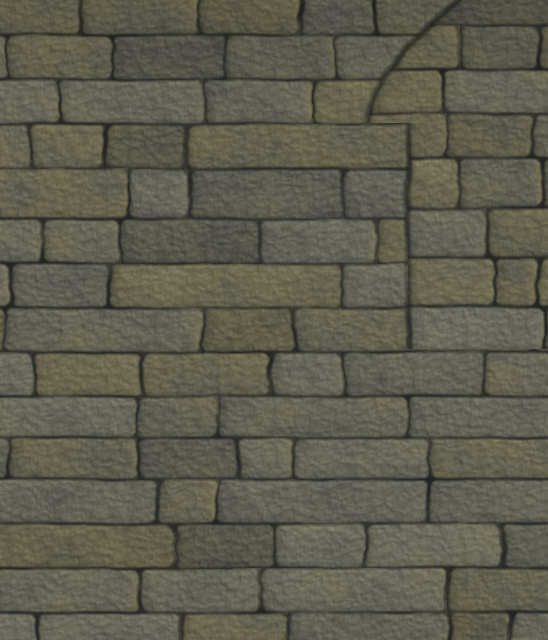
Write a Shadertoy shader that draws this texture.

```glsl
// Weathered wall of coursed grey and olive stones with a curved old seam at upper right.
// Courses come from a gently warped row grid, stone ends from jittered cells per row;
// cellular noise gives the rough faces, layered sines the stains and uneven joints.

const float COURSE_HEIGHT = 0.0694;
const float FIRST_JOINT = 0.043;
const float STONE_PITCH = 0.165;
const float END_JITTER = 0.66;
const float MERGE_CHANCE = 0.13;
const float SEAM_FOOT = 0.455;
const float SEAM_BEND = 0.808;

const vec3 GREY_STONE = vec3(0.398, 0.397, 0.360);
const vec3 OLIVE_STONE = vec3(0.402, 0.388, 0.298);
const vec3 DARK_JOINT = vec3(0.140, 0.140, 0.135);
const vec3 WARM_EDGE = vec3(0.56, 0.52, 0.36);

float hash(vec2 p) {
    vec3 q = fract(vec3(p.xyx) * 0.1031);
    q += dot(q, q.yzx + 33.33);
    return fract((q.x + q.y) * q.z);
}

// Distance to the nearest jittered feature point.
float cellular(vec2 p) {
    vec2 cell = floor(p), f = p - cell;
    float nearest = 2.0;
    for (int j = -1; j <= 1; j++)
        for (int i = -1; i <= 1; i++) {
            vec2 o = vec2(i, j);
            vec2 feature = o + vec2(hash(cell + o), hash(cell + o + 71.7));
            nearest = min(nearest, length(feature - f));
        }
    return nearest;
}

// Layered sines, roughly -1 to 1.
float layeredSines(vec2 p) {
    float sum = 0.0, amp = 0.5;
    for (int i = 0; i < 4; i++) {
        sum += amp * sin(p.x + 1.7 * sin(p.y)) * cos(p.y + 0.6 * p.x);
        p = mat2(1.3, 1.2, -1.2, 1.3) * p + 2.3;
        amp *= 0.6;
    }
    return sum;
}

// Surface height of a rough stone face.
float roughness(vec2 p) {
    p += 0.005 * layeredSines(p * 60.0);
    return 0.65 * cellular(p * vec2(60.0, 95.0)) + 0.35 * cellular(p * 160.0);
}

// Upright joint that leans off along a curve above the bend.
float seamX(float y) {
    float rise = max(y - SEAM_BEND, 0.0) / 0.17;
    return y < SEAM_BEND ? 0.638 : 0.573 + 0.117 * pow(rise, 1.7);
}

// Course coordinate: whole numbers lie on the bed joints.
float courseAt(vec2 p, float beyondSeam) {
    float sag = 0.14 * smoothstep(0.25, 0.38, p.y) * (1.0 - smoothstep(0.65, 0.75, p.y));
    float lift = 0.22 * beyondSeam * smoothstep(0.47, 0.7, p.y);
    return (p.y - FIRST_JOINT) / COURSE_HEIGHT + sag - lift
        + 0.035 * layeredSines(p * vec2(13.0, 9.0));
}

// Left and right ends of the stone holding x, and its cell number.
// Some ends are left out to make long stones, as are those close to the seam.
vec3 stoneSpan(float x, float row, float seam) {
    float shift = hash(vec2(row, 5.3)) * STONE_PITCH;
    float cell = floor((x + shift) / STONE_PITCH);
    vec3 span = vec3(-1.0, 2.0, 0.0);
    for (int i = -3; i <= 3; i++) {
        float id = cell + float(i);
        vec2 key = vec2(id + 40.0, row);
        float end = (id + END_JITTER * hash(key)) * STONE_PITCH - shift;
        if (hash(key + 83.0) < MERGE_CHANCE || abs(end - seam) < 0.045) continue;
        if (end <= x && end > span.x) span.xz = vec2(end, id);
        if (end > x) span.y = min(span.y, end);
    }
    return span;
}

float roundedBox(vec2 p, vec2 halfSize, float radius) {
    vec2 q = abs(p) - halfSize + radius;
    return length(max(q, 0.0)) + min(max(q.x, q.y), 0.0) - radius;
}

void mainImage(out vec4 fragColor, in vec2 fragCoord) {
    vec2 p = fragCoord / iResolution.y;
    float soft = 0.002 + 0.7 / iResolution.y;

    // Seam and the side of it we are on
    float seamOffset = p.x - seamX(p.y) + 0.004 * layeredSines(p.yx * 30.0);
    float slope = min((seamX(p.y + 0.002) - seamX(p.y)) / 0.002, 1.5);
    float seamDistance = abs(seamOffset) / sqrt(1.0 + slope * slope * step(0.0, slope));
    float aboveFoot = step(SEAM_FOOT, p.y);
    float beyondSeam = aboveFoot * step(0.0, seamOffset);

    // Course and stone
    float course = courseAt(p, beyondSeam);
    float row = floor(course) + 31.0 * beyondSeam + 7.0;
    float up = fract(course) * COURSE_HEIGHT;
    float rowMiddle = FIRST_JOINT + (floor(course) + 0.5) * COURSE_HEIGHT;
    float x = p.x + 0.006 * layeredSines(p.yx * vec2(35.0, 12.0));
    vec3 span = stoneSpan(x, row, mix(9.0, seamX(rowMiddle), aboveFoot));
    vec2 id = vec2(span.z + 40.0, row);
    float fromLeft = x - span.x, fromRight = span.y - x;
    vec2 size = vec2(span.y - span.x, COURSE_HEIGHT);
    vec2 gap = vec2(mix(0.001, 0.005, hash(id + 3.1)), 0.0021);
    float edge = roundedBox(vec2(fromLeft, up) - 0.5 * size, 0.5 * size - gap, 0.009);

    // Stone colour, stains and rough relief
    float stain = layeredSines(p * vec2(22.0, 30.0) + 9.0 * hash(id));
    float olive = smoothstep(-0.1, 1.1, hash(id + 11.0) + 0.55 * stain);
    float tone = mix(0.95, 1.05, hash(id + 23.0)) + 0.1 * stain;
    tone -= 0.1 * step(0.9, hash(id + 37.0));
    vec2 face = p + 3.0 * hash(id + 51.0);
    float bump = roughness(face);
    float relief = roughness(face + vec2(0.003, 0.004)) - bump;
    vec3 color = mix(GREY_STONE, OLIVE_STONE, olive) * (tone - 0.42 * relief - 0.18 * (bump - 0.4));

    // Worn edges: lit at the top and right, shaded at the left and bottom
    float glint = exp(-fromRight / 0.008) * smoothstep(0.2, 1.0, hash(id + 67.0));
    color = mix(color, WARM_EDGE, 0.65 * glint);
    float shadedSide = min(fromLeft, mix(1.0, seamDistance, beyondSeam));
    color *= 1.0 + 0.1 * exp(-(COURSE_HEIGHT - up) / 0.008);
    color *= 1.0 - 0.3 * exp(-shadedSide / 0.007) - 0.16 * exp(-up / 0.006);

    // Joints of uneven depth, then the seam
    float depth = clamp(0.78 + 0.5 * layeredSines(p * vec2(17.0, 25.0) + 4.0), 0.4, 1.0);
    color = mix(color, DARK_JOINT, depth * smoothstep(-soft, soft, edge));
    float seam = aboveFoot * (1.0 - smoothstep(0.001, 0.002 + 2.0 * soft, seamDistance));
    color = mix(color, DARK_JOINT, 0.75 * depth * seam);

    // Slight darkening toward the top
    color *= 1.0 - 0.1 * smoothstep(0.75, 1.0, p.y);
    fragColor = vec4(color, 1.0);
}
```
